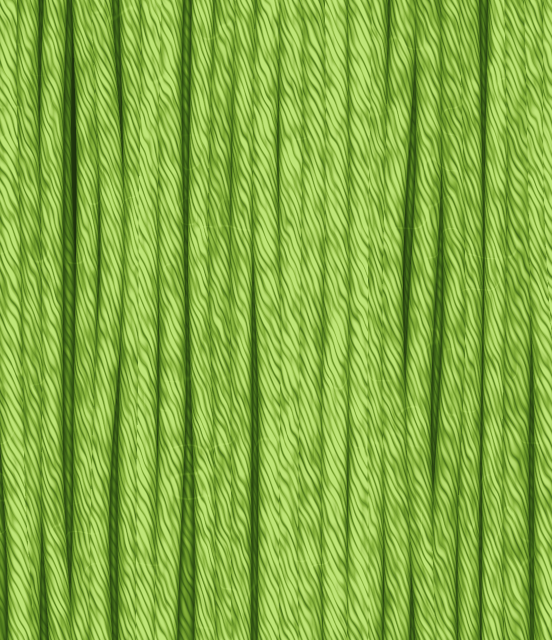
Write a Shadertoy shader that draws this texture.

```glsl
const float SPACING = 0.036;      // distance between strands, canvas height = 1
const float RADIUS = 0.56;        // strand radius in spacings
const float JITTER = 0.45;        // random sideways offset in spacings
const float WANDER = 0.8;         // slow sideways drift in spacings
const float PITCH = 0.0215;       // height of one twist of the yarn
const float TWIST = 2.1;          // slant of the plies
const float FIBRE = 0.30;         // contrast of single fibres
const float HAIR = 0.11;          // brightness of loose hairs
const float BACK_LIGHT = 0.62;    // light reaching the rear strands
const float GAP_LIGHT = 0.04;
const vec3 TONES[6] = vec3[6](
    vec3(0.14, 0.24, 0.06), vec3(0.21, 0.35, 0.08), vec3(0.30, 0.47, 0.11),
    vec3(0.42, 0.59, 0.16), vec3(0.55, 0.72, 0.25), vec3(0.69, 0.84, 0.41));

float hash(vec2 p) {
    vec3 q = fract(p.xyx * vec3(0.1031, 0.1030, 0.0973));
    q += dot(q, q.yzx + 33.33);
    return fract((q.x + q.y) * q.z);
}

float noise(vec2 p) {
    vec2 i = floor(p), f = fract(p);
    f = f * f * (3.0 - 2.0 * f);
    return mix(mix(hash(i), hash(i + vec2(1, 0)), f.x),
               mix(hash(i + vec2(0, 1)), hash(i + vec2(1, 1)), f.x), f.y);
}

// Light on the slanted plies of one strand; u runs from -1 to 1 across it
float yarn(float u, float y, float seed) {
    float angle = asin(clamp(u, -1.0, 1.0));
    float phase = y / PITCH + angle * TWIST + seed * 17.0;
    phase += 0.7 * (noise(vec2(u * 1.5 + seed * 90.0, y * 28.0)) - 0.5);
    float ply = floor(phase);
    float side = 2.0 * fract(phase) - 1.0;
    float along = 2.0 * fract(angle * 0.65 + hash(vec2(ply, seed * 71.0))) - 1.0;
    float grain = (1.0 - side * side) * mix(0.5, 1.0, 1.0 - along * along);
    float fibre = noise(vec2(phase * 4.0, y * 45.0 + seed * 60.0)) - 0.5;
    float patchy = noise(vec2(seed * 50.0 + u, y * 14.0)) - 0.5;
    float body = pow(max(1.0 - u * u, 0.0), 0.38);
    return body * (mix(0.5, 1.28, grain) + FIBRE * fibre + 0.18 * patchy);
}

// Topmost strand of a layer: x = light, y = clearance to the nearest strand
vec2 strands(vec2 p, float layer) {
    float cell = floor(p.x / SPACING);
    float top = -1.0, across = 0.0, seed = 0.0, clearance = 1.0;
    for (int k = -2; k <= 2; k++) {
        float id = cell + float(k);
        float h = hash(vec2(id + 40.0, layer * 13.0 + 5.0));
        float h2 = hash(vec2(id + 9.0, layer * 7.0 + 61.0));
        float drift = noise(vec2(h * 80.0, p.y * 2.2 + h2 * 30.0)) - 0.5;
        float centre = id + 0.5 + JITTER * (h - 0.5) + WANDER * drift;
        float radius = RADIUS * mix(0.85, 1.12, h2);
        float u = (p.x / SPACING - centre) / radius;
        clearance = min(clearance, (abs(u) - 1.0) * radius);
        float level = 0.45 * noise(vec2(h2 * 70.0, p.y * 3.0));
        float height = level + sqrt(max(1.0 - u * u, 0.0));
        if (abs(u) < 1.0 && height > top) {
            top = height;
            across = u;
            seed = h;
        }
    }
    float light = GAP_LIGHT;
    if (top >= 0.0) light = yarn(across, p.y, seed) * mix(0.88, 1.08, fract(seed * 7.0));
    return vec2(light, clearance);
}

float thread(vec2 p) {
    vec2 front = strands(p, 0.0);
    float light = front.x;
    if (front.y > 0.0) {
        float rear = strands(p + vec2(SPACING * 0.5, 0.0), 1.0).x;
        light = rear * BACK_LIGHT * smoothstep(-0.08, 0.25, front.y);
    }
    // Loose hairs along contour lines of a noise field
    float contour = abs(noise(p * vec2(34.0, 21.0) + 7.0) - 0.5);
    float sparse = smoothstep(0.5, 0.75, noise(p * 17.0 + 31.0));
    return light + HAIR * sparse * smoothstep(0.04, 0.0, contour);
}

vec3 dye(float light) {
    float t = clamp(light, 0.0, 1.15) * 5.0;
    vec3 colour = TONES[0] * mix(0.8, 1.0, clamp(t * 2.0, 0.0, 1.0));
    for (int i = 1; i < 6; i++)
        colour = mix(colour, TONES[i], clamp(t - float(i - 1), 0.0, 1.0));
    return colour + 0.08 * max(t - 5.0, 0.0);
}

void mainImage(out vec4 fragColor, in vec2 fragCoord) {
    // Four samples per pixel smooth the strand edges
    vec3 colour = vec3(0.0);
    for (int s = 0; s < 4; s++) {
        vec2 offset = vec2(s % 2, s / 2) * 0.5 - 0.25;
        colour += dye(thread((fragCoord + offset) / iResolution.y));
    }
    fragColor = vec4(colour * 0.25, 1.0);
}
```
